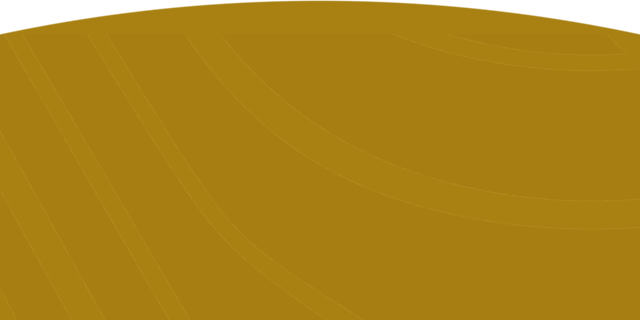
Give the GLSL for this background, as a WebGL 1 fragment shader.

```glsl
precision highp float;
// Golden dome on white, engraved with faint sweeping contour bands.
uniform vec2 u_resolution;

float hash(vec2 cell) {
  vec3 q = fract(vec3(cell.xyx) * 0.1031);
  q += dot(q, q.yzx + 33.33);
  return fract((q.x + q.y) * q.z);
}

// Signed distances below each contour; p.y is the depth from the top.
float slant(vec2 p, float start, float slope) {
  return (p.y - start - slope * p.x) / length(vec2(1.0, slope));
}

// Smooth minimum of a steep and a shallow line.
float bend(vec2 p, float steepStart, float shallowStart, float shallowSlope) {
  float steep = steepStart + 1.66 * p.x;
  float shallow = shallowStart + shallowSlope * p.x;
  float gap = steep - shallow;
  float root = length(vec2(gap, 0.133));
  float slope = 0.5 * (1.66 + shallowSlope - (1.66 - shallowSlope) * gap / root);
  return (p.y - 0.5 * (steep + shallow - root)) / length(vec2(1.0, slope));
}

// Bowl whose lowest point lies near the right side.
float bowl(vec2 p, float bottom, float curve) {
  float u = abs(p.x - 1.849);
  float slope = 2.0 * curve * u + 0.34 * pow(u, 4.0);
  float depth = bottom - curve * u * u - 0.068 * pow(u, 5.0);
  return (p.y - depth) / length(vec2(1.0, slope));
}

// Adds a band between two contours: x is its fill, y its outlines.
vec2 band(float upper, float lower, float px) {
  float fill = smoothstep(-px, px, upper) * smoothstep(-px, px, -lower);
  float edge = min(abs(upper), abs(lower));
  return vec2(fill, 1.0 - smoothstep(0.0, max(0.0036, px), edge));
}

void main() {
  float px = 1.0 / u_resolution.y;
  vec2 p = gl_FragCoord.xy * px;
  p.x += 1.0 - 0.5 * u_resolution.x * px;
  p.y = 1.0 - p.y;

  // Straight bands at the left
  vec2 marks = band(slant(p, 0.898, 1.95), -1.0, px);
  marks += band(slant(p, 0.409, 1.80), slant(p, 0.594, 1.814), px);
  marks += band(slant(p, -0.013, 1.706), slant(p, 0.084, 1.732), px);

  // Bending band and the two bowls
  marks += band(bend(p, -0.436, 0.328, 0.60), bend(p, -0.336, 0.340, 0.66), px);
  marks += band(bowl(p, 0.628, 0.280), bowl(p, 0.716, 0.238), px);
  float notch = (p.x - p.y - 1.789) * 0.707;
  marks += band(max(bowl(p, 0.172, 0.315), notch), bowl(p, 0.221, 0.280), px);

  // Plain cap over the bands
  float belowCap = smoothstep(0.107 - px, 0.107 + px, p.y);
  float tone = mix(1.0, min(marks.x, 1.0), belowCap);
  float wear = mix(0.35, 1.0, hash(floor(p * 70.0)));
  float stroke = min(marks.y, 1.0) * belowCap * wear;

  vec3 gold = mix(vec3(0.655, 0.493, 0.070), vec3(0.664, 0.504, 0.070), tone);
  gold = mix(gold, vec3(0.715, 0.560, 0.150), 0.65 * stroke);

  // Dome edge
  float dome = length(p - vec2(1.0, 4.8125)) - 4.81;
  vec3 color = mix(gold, vec3(1.0), smoothstep(-px, px, dome));
  gl_FragColor = vec4(color, 1.0);
}
```
